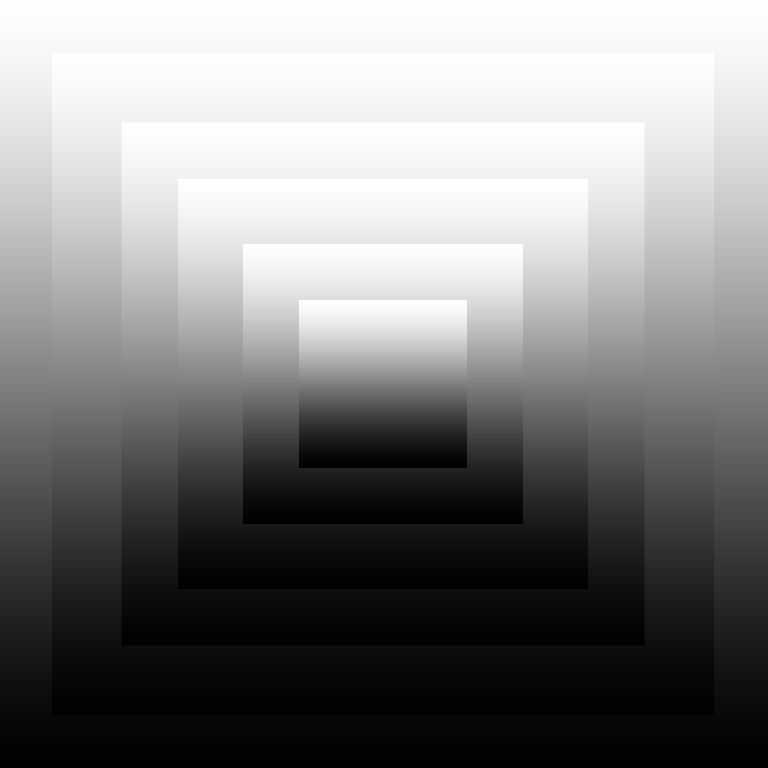
A Shadertoy shader for this background:

```glsl
// Nested squares, each filled with the same black-to-white vertical ramp.
// Every square rescales the ramp to its own height, and the squares are
// layered from the largest to the smallest with antialiased edges.

const int SQUARE_COUNT = 5;
const vec2 SQUARE_CENTER = vec2(0.4987, 0.5);
const float RAMP_CONTRAST = 0.66;

// Signed distance to an axis-aligned square centred on the origin
float squareDistance(vec2 p, float halfSize) {
    vec2 d = abs(p) - halfSize;
    return length(max(d, 0.0)) + min(max(d.x, d.y), 0.0);
}

// Brightness from bottom (0) to top (1), steeper around the middle
float ramp(float height, float contrast) {
    float t = clamp(height, 0.0, 1.0);
    return mix(t, smoothstep(0.0, 1.0, t), contrast);
}

// Coverage of a shape, softened over one pixel
float coverage(float dist, float pixel) {
    return clamp(0.5 - dist / pixel, 0.0, 1.0);
}

void mainImage(out vec4 fragColor, in vec2 fragCoord) {
    vec2 uv = fragCoord / iResolution.xy;
    float pixel = 1.0 / min(iResolution.x, iResolution.y);
    float halfSizes[SQUARE_COUNT] = float[SQUARE_COUNT](0.431, 0.3405, 0.2669, 0.1823, 0.1094);

    // Backdrop
    float shade = ramp(uv.y, RAMP_CONTRAST);

    // Squares, outermost first
    vec2 p = uv - SQUARE_CENTER;
    for (int i = 0; i < SQUARE_COUNT; i++) {
        float halfSize = halfSizes[i];
        float fill = ramp(0.5 + 0.5 * p.y / halfSize, RAMP_CONTRAST);
        shade = mix(shade, fill, coverage(squareDistance(p, halfSize), pixel));
    }

    fragColor = vec4(vec3(shade), 1.0);
}
```
